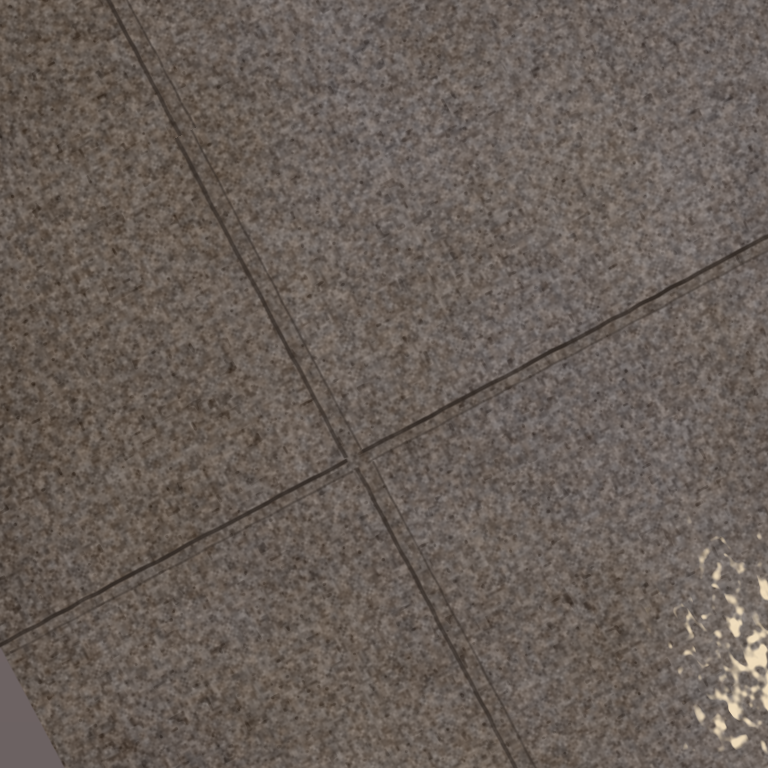
This texture is drawn by a Shadertoy shader. Its source:

```glsl
// Rotated grainy stone floor tiles with double-edged joints, a wet glare and a plain corner panel.

const float PITCH = 0.95;                       // tile spacing, in canvas heights
const vec2 CROSSING = vec2(0.462, 0.406);       // where the joints meet
const vec2 AXIS = vec2(0.883, 0.469);           // direction of the shallow joint
const float JOINT_WIDTH = 0.022;                // gap between the steep joint's edges
const float JOINT_DEPTH = 0.016;                // gap between the shallow joint's edges
const float STAGGER = 0.006;                    // sideways step of the steep joint
const float DARK_HALF = 0.0026;
const float FAINT_HALF = 0.0014;
const float GRAIN_FREQ = 165.0;
const float BUMP_FREQ = 85.0;
const float PANEL_EDGE = -0.524;
const vec2 GLARE_POS = vec2(1.01, 0.15);
const vec2 GLARE_SIZE = vec2(0.125, 0.165);

const vec3 STONE_GREY = vec3(0.420, 0.387, 0.372);
const vec3 STONE_BROWN = vec3(0.398, 0.354, 0.318);
const vec3 GROUT = vec3(0.385, 0.345, 0.315);
const vec3 GROOVE = vec3(0.185, 0.155, 0.135);
const vec3 PANEL = vec3(0.430, 0.390, 0.390);
const vec3 GLARE = vec3(1.00, 0.92, 0.78);

float hash(vec2 p) {
    return fract(sin(dot(p, vec2(12.9898, 78.233))) * 43758.5453);
}

float noise(vec2 p) {
    vec2 i = floor(p), f = fract(p);
    f = f * f * (3.0 - 2.0 * f);
    return mix(mix(hash(i), hash(i + vec2(1, 0)), f.x),
               mix(hash(i + vec2(0, 1)), hash(i + vec2(1, 1)), f.x), f.y);
}

float fbm(vec2 p) {
    float sum = 0.0, amp = 0.5;
    for (int i = 0; i < 4; i++) {
        sum += amp * noise(p);
        p = p * 2.03 + 17.3;
        amp *= 0.5;
    }
    return sum / 0.9375;
}

// Soft stroke of the given half width around d = 0
float stroke(float d, float halfWidth, float soft) {
    return 1.0 - smoothstep(halfWidth - soft, halfWidth + soft, abs(d));
}

// 1 between lo and hi, with soft ends
float band(float x, float lo, float hi, float soft) {
    return smoothstep(lo - soft, lo + soft, x) * (1.0 - smoothstep(hi - soft, hi + soft, x));
}

void mainImage(out vec4 fragColor, in vec2 fragCoord) {
    vec2 uv = fragCoord / iResolution.y;
    float soft = max(0.0016, 1.0 / iResolution.y);

    // Floor coordinates, measured from the nearest joint crossing
    vec2 rel = uv - CROSSING;
    vec2 q = vec2(dot(rel, AXIS), dot(rel, vec2(-AXIS.y, AXIS.x)));
    vec2 f = mod(q + 0.5 * PITCH, PITCH) - 0.5 * PITCH;
    float tileTone = hash(floor(q / PITCH) + 3.7) - 0.5;

    // Stone: broad stains, fine grain and dark pits
    float stain = fbm(uv * 4.0 + 2.0);
    float brown = smoothstep(0.25, 0.75, stain + 0.35 * (0.42 - uv.x));
    vec3 stone = mix(STONE_GREY, STONE_BROWN, brown);
    stone += 0.018 * tileTone + 0.07 * (fbm(uv * 7.0 + 31.0) - 0.5);
    stone -= 0.035 * smoothstep(0.45, 1.0, length(uv - vec2(0.62, 0.55)));
    stone += 0.022 * exp(-dot(uv - vec2(0.82, 0.78), uv - vec2(0.82, 0.78)) * 45.0);

    float grain = 0.15 * (noise(q * GRAIN_FREQ) - 0.5)
                + 0.12 * (noise(q * GRAIN_FREQ * 1.83 + 9.0) - 0.5);
    float pits = smoothstep(0.76, 0.98, noise(q * GRAIN_FREQ * 0.8 + 50.0));
    float fleck = noise(q * GRAIN_FREQ * 0.6 + 80.0) - 0.5;
    vec3 texture3 = vec3(grain - 0.09 * pits) + fleck * vec3(0.025, 0.005, -0.015);
    vec3 col = stone + texture3;

    // Joints: a dark edge and a faint edge on either side of the grout
    float wobble = 0.0018 * (noise(q * 45.0) - 0.5);
    float side = f.x + 0.5 * JOINT_WIDTH + wobble;
    side -= STAGGER * (1.0 - smoothstep(-JOINT_DEPTH, 0.0, f.y));
    float drop = f.y + wobble;
    float steepGrout = band(side, 0.0, JOINT_WIDTH, soft);
    float flatGrout = band(drop, -JOINT_DEPTH, 0.0, soft);
    col = mix(col, GROUT + 0.8 * texture3, 0.65 * max(steepGrout, flatGrout));

    float openX = 1.0 - band(f.x, -0.5 * JOINT_WIDTH, 0.5 * JOINT_WIDTH, 0.002);
    float openY = 1.0 - band(f.y, -JOINT_DEPTH, 0.003, 0.002);
    float wear = 0.7 + 0.3 * noise(q * 30.0 + 5.0);
    float steepLine = max(0.75 * stroke(side, DARK_HALF, soft),
                          0.55 * stroke(side - JOINT_WIDTH, FAINT_HALF, soft));
    float flatLine = max(0.95 * stroke(drop, DARK_HALF, soft),
                         0.45 * stroke(drop + JOINT_DEPTH, FAINT_HALF, soft));
    col = mix(col, GROOVE, wear * max(steepLine * openY, flatLine * openX));

    // Wet glare, broken up by surface bumps
    vec2 g = (uv - GLARE_POS) / GLARE_SIZE;
    float glow = exp(-dot(g, g));
    vec2 b = q * BUMP_FREQ * vec2(1.0, 0.75);
    float bumps = 0.65 * noise(b + 2.0 * noise(b * 0.5)) + 0.35 * noise(b * 1.9 + 20.0);
    float level = mix(0.85, 0.38, glow);
    float glint = smoothstep(level, level + 0.28, bumps) * smoothstep(0.02, 0.25, glow);
    col *= 1.0 - 0.22 * glow * (1.0 - bumps);
    col += 0.10 * glow * GLARE;
    col = mix(col, GLARE, 0.88 * glint);

    // Plain panel in the lower left corner
    float panel = (1.0 - smoothstep(-soft, soft, q.x - PANEL_EDGE))
                * (1.0 - smoothstep(-soft, soft, q.y + 0.004));
    col = mix(col, PANEL - 0.05 * (0.15 - uv.y), panel);

    fragColor = vec4(clamp(col, 0.0, 1.0), 1.0);
}
```
